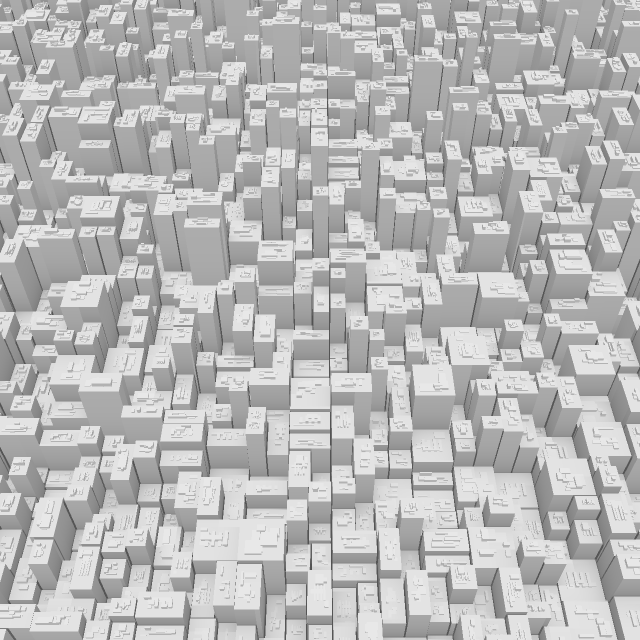
This background is drawn by a WebGL 2 fragment shader. Its source:

```glsl
#version 300 es
precision highp float;
// A dense field of pale grey blocks seen obliquely from above in perspective.
// Rays step from plot to plot of an irregular grid; each plot holds one tower
// with thin slabs on its roof, shaded by face direction and nearby towers.
uniform vec2 u_resolution;
out vec4 fragColor;

const float FAR = 1e9;
const float GAP = 0.018;

vec4 hash4(vec2 p) {
  return fract(sin(dot(p, vec2(127.1, 311.7)) + vec4(0.0, 1.3, 2.6, 4.1)) * 43758.5453);
}

// Bounds (x0, z0, x1, z1) of the plot under a ground point, and its whole-number id
vec4 plotAt(vec2 p, out vec2 id) {
  float column = floor(p.x);
  float shift = hash4(vec2(column, 7.0)).x;
  vec2 cell = vec2(column, floor(p.y + shift));
  vec4 k = hash4(cell);
  vec2 f = vec2(p.x, p.y + shift) - cell;
  vec4 r = vec4(0.0, 0.0, 1.0, 1.0);
  id = cell * 2.0;
  if (k.x < 0.58) {
    float cut = mix(0.42, 0.58, k.y);
    if (f.x < cut) r.z = cut;
    else { r.x = cut; id.x += 1.0; }
  }
  vec4 m = hash4(id + 31.0);
  if (m.x < 0.45) {
    float cut = mix(0.38, 0.62, m.y);
    if (f.y < cut) r.w = cut;
    else { r.y = cut; id.y += 1.0; }
  }
  return r + vec4(cell, cell) - vec4(0.0, shift, 0.0, shift);
}

// Towers grow taller with distance
float roofHeight(vec2 id) {
  float growth = mix(0.55, 1.15, smoothstep(5.0, 22.0, id.y * 0.5));
  return growth * (0.15 + 2.8 * pow(hash4(id + 63.0).z, 1.2));
}

float heightAt(vec2 p) {
  vec2 id;
  plotAt(p, id);
  return roofHeight(id);
}

// Entry distance into a box; face: 0 top, 1 front, 2 side
float hitBox(vec3 ro, vec3 rd, vec3 lo, vec3 hi, out int face) {
  vec3 a = (lo - ro) / rd, b = (hi - ro) / rd;
  vec3 enter = min(a, b), leave = max(a, b);
  float t = max(enter.x, max(enter.y, enter.z));
  face = t == enter.y ? 0 : (t == enter.z ? 1 : 2);
  return t < min(leave.x, min(leave.y, leave.z)) ? t : FAR;
}

float shade(vec3 p, vec3 rd, vec4 r, float roof, int face) {
  if (face == 0) {
    // Tops darken beside taller neighbours
    float shadow = 0.0;
    vec4 d = abs(p.xzxz - r);
    shadow += exp(-4.0 * d.x) * clamp(heightAt(vec2(r.x - 0.02, p.z)) - p.y, 0.0, 1.0);
    shadow += exp(-4.0 * d.y) * clamp(heightAt(vec2(p.x, r.y - 0.02)) - p.y, 0.0, 1.0);
    shadow += exp(-4.0 * d.z) * clamp(heightAt(vec2(r.z + 0.02, p.z)) - p.y, 0.0, 1.0);
    shadow += exp(-4.0 * d.w) * clamp(heightAt(vec2(p.x, r.w + 0.02)) - p.y, 0.0, 1.0);
    return (p.y > roof + 0.005 ? 0.91 : 0.89) * (1.0 - 0.12 * min(shadow, 2.2));
  }
  if (p.y > roof) return face == 1 ? 0.70 : 0.64;
  // Walls darken toward their foot and inside the gaps
  vec2 outside = face == 1 ? vec2(p.x, r.y - 0.02)
                           : vec2(rd.x > 0.0 ? r.x - 0.02 : r.z + 0.02, p.z);
  float rise = p.y - heightAt(outside);
  float tone = face == 1 ? 0.675 : 0.60;
  tone *= 1.0 - 0.16 * exp(-1.5 * max(rise, 0.0));
  return tone * mix(0.66, 1.0, smoothstep(-0.15, 0.0, rise));
}

float trace(vec3 ro, vec3 rd) {
  float t = (3.8 - ro.y) / rd.y;
  for (int n = 0; n < 48; n++) {
    vec3 p = ro + rd * t;
    if (p.y < -0.3) break;
    vec2 id;
    vec4 r = plotAt(p.xz, id);
    float roof = roofHeight(id);
    vec2 toEdge = (vec2(rd.x > 0.0 ? r.z : r.x, r.w) - ro.xz) / rd.xz;
    float leave = min(toEdge.x, toEdge.y);
    int face, slabFace;
    float best = hitBox(ro, rd, vec3(r.x + GAP, -1.0, r.y + GAP),
                        vec3(r.z - GAP, roof, r.w - GAP), face);
    // Roof slabs: scattered plates, on some roofs a row of bars
    if (p.y > roof && ro.y + rd.y * leave < roof + 0.2) {
      vec2 room = r.zw - r.xy - 0.12;
      bool barred = hash4(id + 17.0).w > 0.6;
      for (int i = 0; i < 8; i++) {
        vec4 k = hash4(id + float(i) * vec2(5.3, 9.7) + 91.0);
        vec2 size = room * mix(vec2(0.12, 0.07), vec2(0.62, 0.42), k.xy * k.xy);
        vec2 corner = (room - size) * mix(vec2(0.5), fract(k.zw * 7.3), 0.85);
        if (barred && i > 3) {
          size = room * vec2(0.08, 0.38);
          corner = room * vec2(0.22 + 0.16 * float(i - 4), 0.3);
        }
        corner += r.xy + 0.06;
        float top = roof + 0.015 + 0.11 * k.z * k.z;
        float hit = hitBox(ro, rd, vec3(corner.x, roof, corner.y),
                           vec3(corner.x + size.x, top, corner.y + size.y), slabFace);
        if (hit < best) { best = hit; face = slabFace; }
      }
    }
    if (best < FAR) return shade(ro + rd * best, rd, r, roof, face);
    t = leave + 0.001;
  }
  return 0.32;
}

void main() {
  // Camera pitched 47 degrees down, its axis just beside the central seam
  vec3 eye = vec3(-0.26, 17.3, 0.0);
  vec3 ahead = vec3(0.0, -0.731, 0.682), up = vec3(0.0, 0.682, 0.731);
  float tone = 0.0;
  for (int s = 0; s < 4; s++) {
    vec2 offset = vec2(s % 2, s / 2) * 0.5 - 0.25;
    vec2 q = (gl_FragCoord.xy + offset - 0.5 * u_resolution) / u_resolution.y;
    tone += trace(eye, 1.25 * ahead + q.y * up + vec3(q.x + 0.00001, 0.0, 0.0));
  }
  fragColor = vec4(vec3(tone * 0.25), 1.0);
}
```
